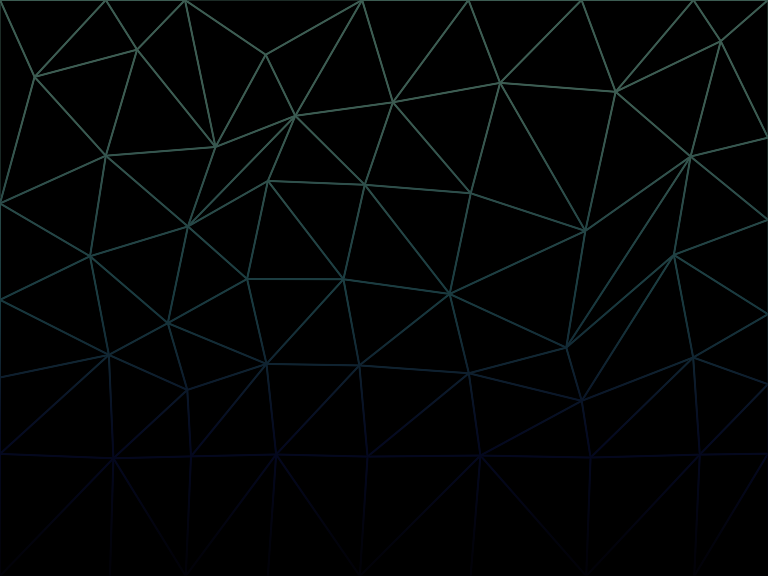
Reproduce this background procedurally as a WebGL 1 fragment shader.

```glsl
precision highp float;
uniform vec2 u_resolution;

#define GRID vec2(8.0, 6.0)
#define HALF_WIDTH 0.011
#define JITTER 0.06
#define ROW_SWAY 0.36
#define COLUMN_SWAY 0.24
#define ZIGZAG 0.25
#define SAGE vec3(0.235, 0.36, 0.32)
#define TEAL vec3(0.10, 0.23, 0.25)
#define NAVY vec3(0.015, 0.03, 0.12)
#define INK vec3(0.008, 0.008, 0.035)

vec2 hash2(vec2 p) {
    return fract(sin(vec2(dot(p, vec2(127.1, 311.7)),
                          dot(p, vec2(269.5, 183.3)))) * 43758.5453);
}

float bell(float x, float tightness) {
    return exp(-tightness * x * x);
}

// Lattice point displaced by waves; id is (column, row from the top).
vec2 vertex(vec2 id) {
    float c = id.x;
    float r = id.y;

    // Sideways: rows sway in turn, outer columns lean outward.
    float dx = sin(1.5708 * r) * (ROW_SWAY - 0.055 * r)
             - COLUMN_SWAY * cos(0.8 * (c - 3.6));

    // Vertical: alternating columns, levelling out toward the bottom.
    float zigzag = cos(3.14159 * c) * (0.15 + ZIGZAG * cos(1.14 * (c - 1.5)));
    float dy = mix(zigzag, -0.25, smoothstep(3.0, 5.0, r));
    dy += 0.3 * bell(r - 1.0, 3.0) * cos(1.05 * (c - 3.0));
    dy += 0.35 * bell(c - 6.0, 2.0) * bell(r - 3.0, 0.6);

    vec2 offset = vec2(dx, dy) + JITTER * (hash2(id) - 0.5);

    // Hold the rim in place, with a notch at the top and one at the left.
    if (c < 0.5) offset.x = 0.36 * bell(r - 1.0, 9.0);
    if (c > GRID.x - 0.5) offset.x = 0.0;
    if (r < 0.5) offset.y = 0.57 * bell(c - 3.0, 9.0);
    if (r > GRID.y - 0.5) offset.y = 0.0;
    return id + offset;
}

// True where the cell is split from upper left to lower right.
bool fallingDiagonal(vec2 id) {
    bool band = id.y > 0.5 && abs(id.x - 5.7 + 1.25 * id.y) < 2.25 - 0.5 * id.y;
    bool leftSide = id.x < 0.5 && abs(id.y - 2.0) < 1.5;
    bool lowest = id.y > 4.5 && id.x < 6.5 && mod(id.x, 2.0) > 0.5;
    return band || leftSide || lowest;
}

float segment(vec2 p, vec2 a, vec2 b) {
    vec2 ab = b - a;
    float t = clamp(dot(p - a, ab) / dot(ab, ab), 0.0, 1.0);
    return length(p - a - ab * t);
}

// Distance to the nearest edge of the triangle mesh.
float meshDistance(vec2 p) {
    vec2 rim = min(p, GRID - p);
    float d = min(rim.x, rim.y) + 0.006;
    for (int j = -2; j <= 2; j++) {
        for (int i = -2; i <= 2; i++) {
            vec2 id = floor(p) + vec2(float(i), float(j));
            if (any(lessThan(id, vec2(0.0))) ||
                any(greaterThan(id, GRID - 1.0))) continue;
            vec2 a = vertex(id);
            vec2 b = vertex(id + vec2(1.0, 0.0));
            vec2 e = vertex(id + vec2(0.0, 1.0));
            d = min(d, min(segment(p, a, b), segment(p, a, e)));
            if (fallingDiagonal(id)) {
                d = min(d, segment(p, a, vertex(id + 1.0)));
            } else {
                d = min(d, segment(p, b, e));
            }
        }
    }
    return d;
}

// Line colour by height, dark at the bottom.
vec3 lineColor(float y) {
    vec3 color = mix(INK, NAVY, smoothstep(0.0, 0.24, y));
    color = mix(color, TEAL, smoothstep(0.2, 0.52, y));
    return mix(color, SAGE, smoothstep(0.45, 0.85, y));
}

void main() {
    vec2 uv = gl_FragCoord.xy / u_resolution;
    vec2 p = vec2(uv.x, 1.0 - uv.y) * GRID;
    float halfPixel = 0.5 * GRID.y / u_resolution.y;
    float line = 1.0 - smoothstep(HALF_WIDTH - halfPixel,
                                  HALF_WIDTH + halfPixel, meshDistance(p));
    gl_FragColor = vec4(lineColor(uv.y) * line, 1.0);
}
```
